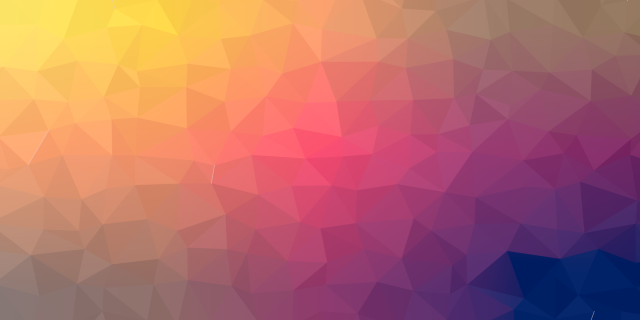
Give the GLSL for this background, as a WebGL 1 fragment shader.

```glsl
precision highp float;
// Low-poly mesh of jittered triangles over a warm yellow to pink to navy gradient.

uniform vec2 u_resolution;

float hash(vec2 p) {
  return fract(sin(dot(p, vec2(127.1, 311.7))) * 43758.5453);
}

// Five evenly spaced colour stops along x in 0..1
vec3 ramp(float x, vec3 a, vec3 b, vec3 c, vec3 d, vec3 e) {
  float t = clamp(x, 0.0, 1.0) * 4.0;
  vec3 left = mix(mix(a, b, min(t, 1.0)), c, clamp(t - 1.0, 0.0, 1.0));
  return mix(mix(left, d, clamp(t - 2.0, 0.0, 1.0)), e, clamp(t - 3.0, 0.0, 1.0));
}

// Three horizontal ramps blended vertically, with a navy corner
vec3 gradient(vec2 uv) {
  vec3 top = ramp(uv.x, vec3(1.0, 0.91, 0.42), vec3(1.0, 0.84, 0.28),
    vec3(0.98, 0.63, 0.43), vec3(0.62, 0.49, 0.42), vec3(0.57, 0.46, 0.36));
  vec3 middle = ramp(uv.x, vec3(1.0, 0.65, 0.45), vec3(0.98, 0.58, 0.42),
    vec3(1.0, 0.31, 0.45), vec3(0.62, 0.24, 0.46), vec3(0.48, 0.15, 0.39));
  vec3 bottom = ramp(uv.x, vec3(0.53, 0.47, 0.46), vec3(0.55, 0.42, 0.4),
    vec3(0.56, 0.22, 0.42), vec3(0.26, 0.15, 0.42), vec3(0.0, 0.12, 0.4));
  vec3 color = mix(bottom, middle, clamp((uv.y - 0.09) / 0.44, 0.0, 1.0));
  color = mix(color, top, clamp((uv.y - 0.53) / 0.39, 0.0, 1.0));
  float corner = smoothstep(0.76, 0.82, uv.x) * (1.0 - smoothstep(0.15, 0.23, uv.y));
  return mix(color, vec3(0.0, 0.13, 0.4), corner);
}

// Mesh vertex: a grid point moved by a random offset
vec2 vertex(vec2 id) {
  vec2 offset = vec2(hash(id), hash(id + 57.3)) - 0.5;
  return (id + 0.68 * offset) * vec2(0.115, 0.1);
}

// Signed distance to the line a-b, positive on its left
float edge(vec2 p, vec2 a, vec2 b) {
  vec2 dir = normalize(b - a);
  return dir.x * (p.y - a.y) - dir.y * (p.x - a.x);
}

float segment(vec2 p, vec2 a, vec2 b) {
  vec2 ab = b - a;
  return length(p - a - ab * clamp(dot(p - a, ab) / dot(ab, ab), 0.0, 1.0));
}

// Colour of one counter-clockwise triangle, weighted by its coverage
vec4 facet(vec2 p, vec2 a, vec2 b, vec2 c) {
  float inside = min(edge(p, a, b), min(edge(p, b, c), edge(p, c, a)));
  float soft = 0.7 / u_resolution.y;
  float coverage = smoothstep(-soft, soft, inside);
  vec2 center = (a + b + c) / 3.0;
  vec2 aspect = vec2(u_resolution.x / u_resolution.y, 1.0);
  vec3 color = gradient(mix(center, p, 0.3) / aspect);
  color += 0.05 * (hash(floor(center * 400.0)) - 0.5);
  return vec4(color, 1.0) * coverage;
}

void main() {
  vec2 p = gl_FragCoord.xy / u_resolution.y;
  vec2 cell = floor(p / vec2(0.115, 0.1));
  vec2 aspect = vec2(u_resolution.x / u_resolution.y, 1.0);
  vec4 sum = vec4(gradient(p / aspect), 1.0) * 0.001;
  float hairline = 0.0;

  // Nearby quads, each split along its shorter diagonal
  for (int j = -1; j <= 1; j++) {
    for (int i = -1; i <= 1; i++) {
      vec2 id = cell + vec2(float(i), float(j));
      vec2 a = vertex(id);
      vec2 b = vertex(id + vec2(1.0, 0.0));
      vec2 c = vertex(id + vec2(1.0, 1.0));
      vec2 d = vertex(id + vec2(0.0, 1.0));
      if (distance(a, c) < distance(b, d)) {
        sum += facet(p, a, b, c) + facet(p, a, c, d);
      } else {
        sum += facet(p, a, b, d) + facet(p, b, c, d);
      }
      // A few pale seams on upright edges
      float seam = 1.0 - smoothstep(0.0, 0.003, segment(p, a, d));
      hairline = max(hairline, seam * step(0.97, hash(id + 11.7)));
    }
  }

  vec3 color = sum.rgb / sum.a;
  gl_FragColor = vec4(mix(color, vec3(0.9, 0.8, 0.8), 0.4 * hairline), 1.0);
}
```
